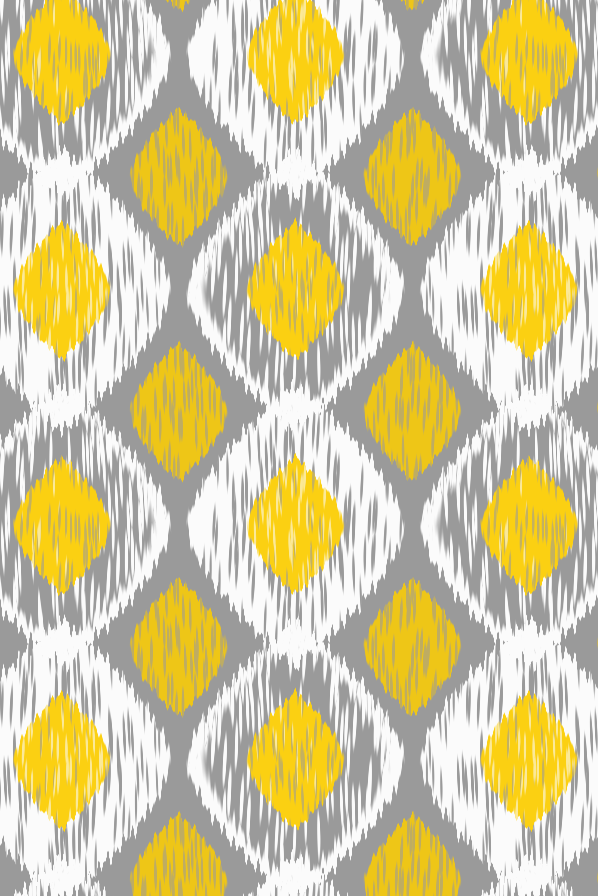
Write a WebGL 1 fragment shader that draws this pattern.

```glsl
precision highp float;

// Ikat lattice: columns of frayed ogees, alternately white and grey, with
// yellow diamonds inside them and in the gaps between. Stretched cellular
// noise makes the dry vertical brush strands; layered sines fray the edges.

uniform vec2 u_resolution;

const float PI = 3.14159265;
const vec2 REPEATS = vec2(2.56, 3.811);   // pattern cells across and down
const vec2 ORIGIN = vec2(0.265, 0.576);   // centre of the lowest left ogee
const vec2 GAP_OFFSET = vec2(0.5, 0.482); // gap diamond relative to an ogee

const vec2 OGEE_SIZE = vec2(0.465, 0.6);
const vec2 DIAMOND_SIZE = vec2(0.207, 0.292);
const float RIM_WIDTH = 0.075;

const vec3 GREY = vec3(0.605);
const vec3 WHITE = vec3(0.985);
const vec3 YELLOW = vec3(0.985, 0.815, 0.07);
const vec3 OCHRE = vec3(0.935, 0.775, 0.09);

vec2 hash2(vec2 cell) {
  vec2 k = vec2(dot(cell, vec2(127.1, 311.7)), dot(cell, vec2(269.5, 183.3)));
  return fract(sin(k) * 43758.5453);
}

// Cellular noise wrapped every two units, remapped to be roughly uniform.
// High values are slim upright spindles around the feature points.
float strands(vec2 p, vec2 counts, float seed) {
  vec2 g = p * 0.5 * counts;
  g.x += 0.35 * sin(PI * (2.0 * p.y + 3.0 * p.x) + seed);
  vec2 base = floor(g);
  float nearest = 4.0;
  for (int j = -1; j <= 1; j++) {
    for (int i = -1; i <= 1; i++) {
      vec2 cell = base + vec2(float(i), float(j));
      vec2 d = cell + hash2(mod(cell, counts) + seed) - g;
      nearest = min(nearest, dot(d, d));
    }
  }
  return exp(-PI * nearest);
}

// Strand by strand vertical shift, between about -1 and 1.
float fray(vec2 p, float seed) {
  float drift = 0.8 * sin(PI * 3.0 * p.y + seed);
  return 0.45 * sin(PI * 58.0 * p.x + drift + seed)
       + 0.35 * sin(PI * 94.0 * p.x - drift + seed * 2.3)
       + 0.20 * sin(PI * 23.0 * p.x + seed * 4.1);
}

// Horizontal depth inside a pointed oval; negative outside.
float pointedOval(vec2 p, vec2 size, float power) {
  return size.x * (1.0 - pow(abs(p.y) / size.y, power)) - abs(p.x);
}

// Paint coverage for a wanted density and a uniform strand value.
float dryBrush(float density, float strand, float soft) {
  return smoothstep(-soft, soft, density - strand);
}

float fill(float depth, float pixel) {
  return smoothstep(-1.2 * pixel, 1.2 * pixel, depth);
}

// White paint laid by one ogee; pale is 1 for white ogees, 0 for grey ones.
float ogeePaint(vec2 q, float pale, float strand, float ragged,
                float pixel, float soft) {
  float depth = pointedOval(q + vec2(0.0, 0.045 * ragged), OGEE_SIZE, 1.55);
  float core = smoothstep(0.0, 0.3, depth);
  float whole = dryBrush(mix(0.88, 0.72, core), strand, soft);

  // Grey ogees keep a bright rim, firmer below than above.
  float rim = 1.0 - smoothstep(RIM_WIDTH * 0.7, RIM_WIDTH * 1.2, depth);
  float firmness = mix(0.92, 0.62, smoothstep(-0.2, 0.25, q.y));
  float edging = rim * dryBrush(firmness, strand, soft);
  float wisps = dryBrush(mix(0.34, 0.2, core), 1.0 - strand, soft);
  return fill(depth, pixel) * mix(max(edging, wisps), whole, pale);
}

// Yellow paint laid by one diamond.
float diamondPaint(vec2 q, float density, float strand, float ragged,
                   float pixel, float soft) {
  float depth = pointedOval(q + vec2(0.0, 0.022 * ragged), DIAMOND_SIZE, 1.6);
  float cover = mix(0.42, 1.0, dryBrush(density, strand, soft));
  return fill(depth, pixel) * cover;
}

void main() {
  vec2 p = gl_FragCoord.xy / u_resolution * REPEATS - ORIGIN;
  float pixel = REPEATS.x / u_resolution.x;
  float soft = clamp(pixel * 28.0, 0.04, 0.3);
  float coarse = strands(p, vec2(88.0, 6.0), 3.0);
  float fine = strands(p, vec2(104.0, 9.0), 17.0);
  float column = floor(p.x + 0.5);

  // Ogee tips overlap, so blend the rows below and above this point.
  float white = 0.0;
  for (int j = 0; j < 2; j++) {
    vec2 id = vec2(column, floor(p.y) + float(j));
    float parity = mod(id.x + id.y, 2.0);
    float ragged = fray(p, 1.0 + 2.0 * parity);
    white = max(white, ogeePaint(p - id, 1.0 - parity, coarse, ragged, pixel, soft));
  }
  vec3 color = mix(GREY, WHITE, white);

  // Diamonds inside the ogees, then the deeper ones in the gaps.
  vec2 inner = p - floor(p + 0.5);
  vec2 gap = p - GAP_OFFSET;
  gap -= floor(gap + 0.5);
  color = mix(color, YELLOW, diamondPaint(inner, 0.78, fine, fray(p, 5.0), pixel, soft));
  color = mix(color, OCHRE, diamondPaint(gap, 0.74, fine, fray(p, 8.0), pixel, soft));
  gl_FragColor = vec4(color, 1.0);
}
```
